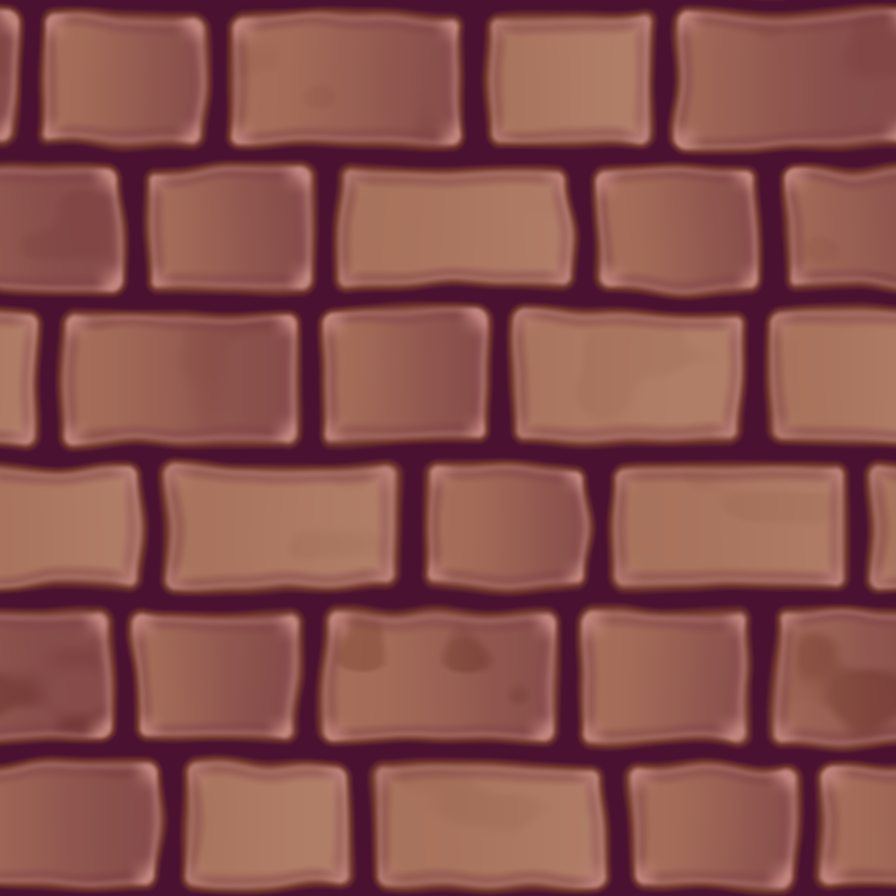
This texture is drawn by a WebGL 1 fragment shader. Its source:

```glsl
precision highp float;
uniform vec2 u_resolution;

float hash(vec2 p) {
  return fract(sin(dot(p, vec2(12.99, 78.23))) * 43758.5);
}

// Value noise that repeats after a whole number of cells.
float noise(vec2 p, float period) {
  vec2 cell = floor(p);
  vec2 f = fract(p);
  f = f * f * (3.0 - 2.0 * f);
  vec2 a = mod(cell, period);
  vec2 b = mod(cell + 1.0, period);
  return mix(mix(hash(a), hash(vec2(b.x, a.y)), f.x),
             mix(hash(vec2(a.x, b.y)), hash(b), f.x), f.y);
}

float roundedBox(vec2 p, vec2 extent, float radius) {
  vec2 q = abs(p) - extent + radius;
  return length(max(q, 0.0)) + min(max(q.x, q.y), 0.0) - radius;
}

// Row shift, and a four-bit mask of the bricks that stay pale.
vec2 rowLayout(float row) {
  if (row < 0.5) return vec2(0.189, 3.0);
  if (row < 1.5) return vec2(0.135, 0.0);
  if (row < 2.5) return vec2(0.458, 14.0);
  if (row < 3.5) return vec2(0.345, 6.0);
  if (row < 4.5) return vec2(0.150, 2.0);
  return vec2(0.030, 4.0);
}

void main() {
  vec2 uv = gl_FragCoord.xy / u_resolution;
  vec2 bend = vec2(noise(uv * 10.0, 10.0), noise(uv * 10.0 + 5.3, 10.0)) - 0.5;
  vec2 p = uv + 0.011 * bend;

  // Six rows, alternating low and tall.
  float y = fract(p.y + 0.002);
  float pairY = mod(y, 1.0 / 3.0);
  float isTall = step(0.160, pairY);
  float row = mod(2.0 * floor(y * 3.0) + isTall, 6.0);
  float height = mix(0.160, 0.1733, isTall);

  // Four bricks per row, alternating short and long.
  vec2 layout = rowLayout(row);
  float x = fract(p.x - layout.x);
  float pairX = mod(x, 0.5);
  float isLong = step(0.2125, pairX);
  float column = mod(2.0 * floor(x * 2.0) + isLong, 4.0);
  float width = mix(0.2125, 0.2875, isLong);

  vec2 local = vec2(pairX - isLong * 0.2125, pairY - isTall * 0.160)
             - 0.5 * vec2(width, height);
  vec2 extent = 0.5 * vec2(width, height) - vec2(0.0115, 0.0095);
  vec2 seed = 9.0 * vec2(column, row) + 4.0;

  // Uneven hand-cut outline.
  float wobble = noise(local * 19.0 + seed, 64.0) - 0.5;
  float depth = -roundedBox(local, extent, 0.016) - 0.009 * wobble;

  // Face gradient from left to right.
  float pale = mod(floor(layout.y / exp2(column) + 0.01), 2.0);
  float across = 0.5 + 0.5 * local.x / extent.x + 0.35 * (hash(seed) - 0.4);
  float shade = smoothstep(0.0, 1.0, across);
  vec3 paleFace = mix(vec3(0.66, 0.45, 0.36), vec3(0.69, 0.49, 0.40), shade);
  vec3 darkFace = mix(vec3(0.65, 0.43, 0.35), vec3(0.53, 0.30, 0.29), shade);
  vec3 color = mix(darkFace, paleFace, pale);

  // Faint worn smudges on a few long bricks.
  float wear = isLong * (row == 1.0 ? 1.0 : 0.3);
  float smudge = noise(local * vec2(17.0, 23.0) + seed.yx + 0.5, 64.0);
  color -= 0.07 * wear * smoothstep(0.62, 0.82, smudge);

  // Rosy bevel with a soft inner groove and bright corners.
  float bevel = 1.0 - smoothstep(0.008, 0.026, depth);
  color = mix(color, vec3(0.61, 0.38, 0.36), 0.65 * bevel);
  float groove = smoothstep(0.009, 0.015, depth) * (1.0 - smoothstep(0.015, 0.026, depth));
  color -= vec3(0.04, 0.05, 0.03) * groove;
  vec2 nearEdge = smoothstep(extent - 0.040, extent - 0.008, abs(local));
  float corner = nearEdge.x * nearEdge.y;
  float rightSide = nearEdge.x * step(0.0, local.x) * bevel;
  float glint = corner * mix(0.75, 0.4, pale) + 0.22 * rightSide;
  color = mix(color, vec3(0.80, 0.56, 0.53), min(glint, 0.8));

  // Brown rim fading into the mortar.
  color = mix(vec3(0.45, 0.22, 0.17), color, smoothstep(0.001, 0.009, depth));
  color = mix(vec3(0.29, 0.065, 0.19), color, smoothstep(-0.005, 0.004, depth));
  gl_FragColor = vec4(color, 1.0);
}
```
